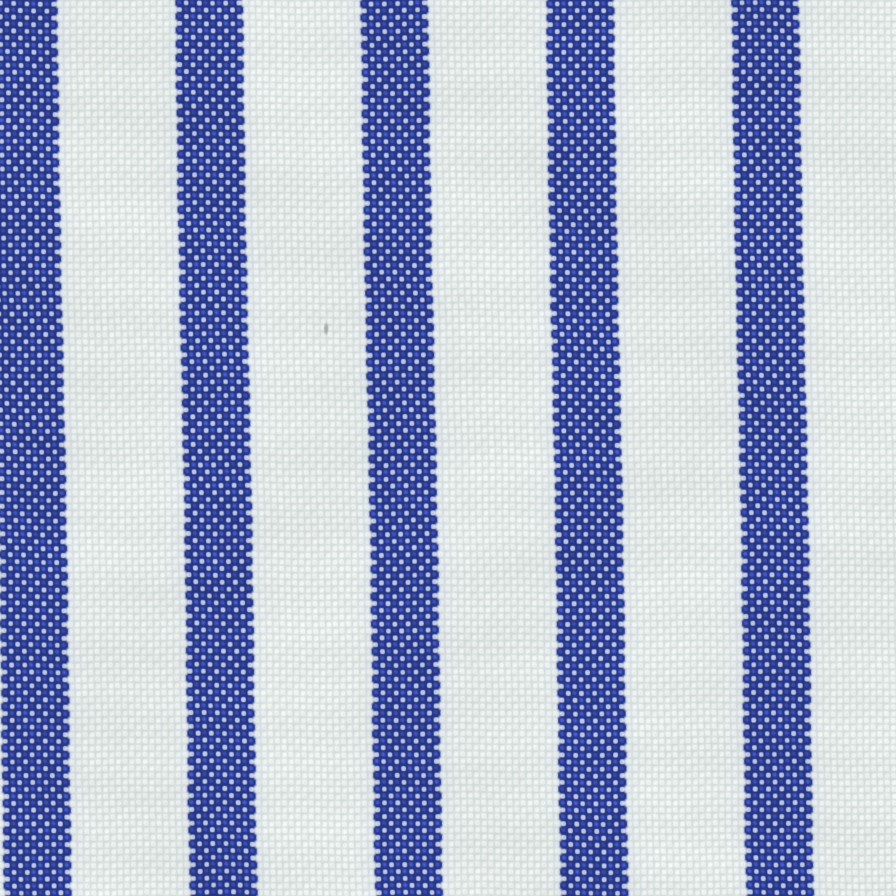
Reproduce this texture procedurally as a Shadertoy shader.

```glsl
// Plain-woven white cloth with five slightly leaning blue stripes.
// A product of sines gives the over-under weave; stripes are whole groups
// of warp threads, and each knot varies a little in tone.

const float PI = 3.14159;

float hash(vec2 cell) {
    return fract(sin(dot(cell, vec2(12.99, 78.23))) * 4375.85);
}

vec3 cloth(vec2 uv) {
    // Lean and gentle drift of the threads
    vec2 p = uv;
    p.x += 0.017 * uv.y - 0.043 + 0.0006 * sin(uv.y * 9.0 + 1.0)
         + 0.0004 * sin(uv.y * 47.0 + uv.x * 13.0);
    p.y += 0.0006 * sin(uv.x * 21.0) + 0.0004 * sin(uv.x * 67.0 + uv.y * 11.0);

    // Thread grid: 28 warp threads per stripe repeat, 130 weft rows
    vec2 t = vec2(p.x / 0.207 * 28.0, p.y * 130.0);
    float tone = hash(floor(t)) - 0.5;

    // Weave is +1 on warp knots, -1 on weft knots and 0 in the gaps
    float weave = sin(PI * t.x) * sin(PI * t.y);
    float knot = abs(weave);
    float lit = sin(PI * (t.x + 0.18)) * sin(PI * (t.y - 0.22));

    // White ground with soft grey gaps
    float relief = smoothstep(0.0, 0.65, weave > 0.0 ? weave : -0.75 * weave);
    vec3 white = mix(vec3(0.84, 0.87, 0.87), vec3(0.935, 0.95, 0.935), relief);
    white += 0.025 * (lit - weave) + 0.035 * tone * knot;

    // Blue warp knots with pale weft showing between them
    vec3 blue = mix(vec3(0.15, 0.21, 0.53), vec3(0.25, 0.33, 0.71),
                    smoothstep(0.15, 0.95, weave + 0.3 * (lit - weave)));
    blue *= 1.0 + 0.3 * tone * knot;
    float pale = smoothstep(0.08, 0.78, -weave + 0.2 * tone * knot);
    blue = mix(blue, vec3(0.74, 0.78, 0.88), pale);

    // Ten-thread stripe whose edge bulges at alternate rows
    float across = mod(t.x + 14.0, 28.0) - 14.0;
    float bulge = 0.3 * sin(PI * t.y) * sign(across);
    float edge = abs(across) - 5.0 - bulge;
    white = mix(white, vec3(0.80, 0.84, 0.91), 0.45 * exp(-1.1 * max(edge, 0.0)));
    vec3 color = mix(blue, white, smoothstep(-0.35, 0.35, edge));

    // Broad unevenness of the cloth
    color *= 1.0 + 0.008 * sin(uv.x * 17.0 + 3.0 * sin(uv.y * 8.0))
                 + 0.006 * sin(uv.y * 83.0 + 2.0 * sin(uv.x * 6.0));

    // One small grey fleck
    float fleck = length((uv - vec2(0.364, 0.633)) / vec2(0.0035, 0.009));
    return mix(color, vec3(0.58, 0.61, 0.60), 0.75 * smoothstep(1.0, 0.3, fleck));
}

void mainImage(out vec4 fragColor, in vec2 fragCoord) {
    // Average a 3 by 3 grid of samples to smooth the fine weave
    vec3 total = vec3(0.0);
    for (int j = -1; j <= 1; j++) {
        for (int i = -1; i <= 1; i++) {
            total += cloth((fragCoord + vec2(i, j) / 3.0) / iResolution.xy);
        }
    }
    fragColor = vec4(total / 9.0, 1.0);
}
```
